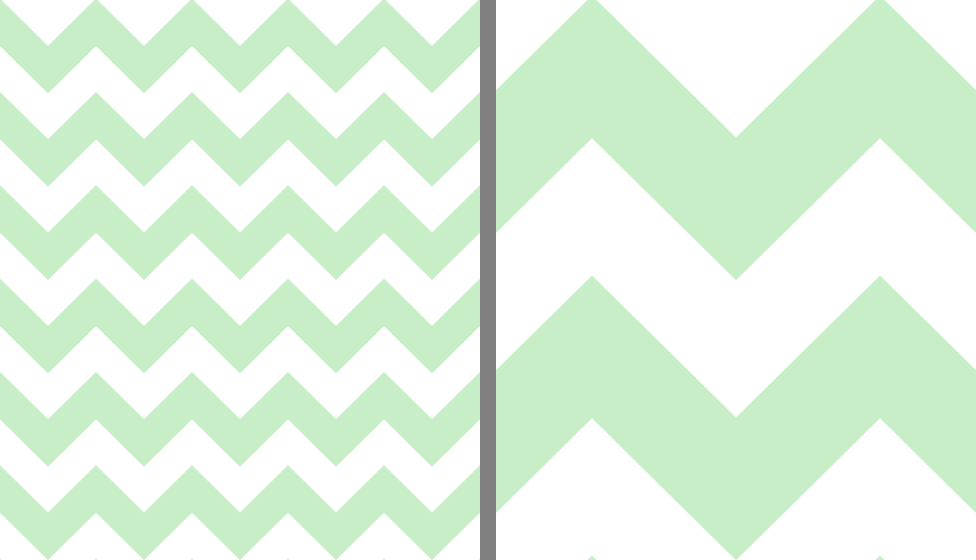
Left, the full canvas; right, a detail of the centre.
A Shadertoy shader for this pattern:

```glsl
// Mint green chevron stripes zigzagging across a white ground.

const vec2 REPEATS = vec2(5.0, 6.0);       // zigzags across, stripes down
const float ZIGZAG_HEIGHT = 0.507;         // in stripe periods
const float STRIPE_THICKNESS = 0.51;       // in stripe periods
const float STRIPE_OFFSET = 0.239;         // stripe centre at a peak, below the top
const vec3 MINT = vec3(0.782, 0.932, 0.78);
const vec3 WHITE = vec3(1.0);

// Triangle wave of period 1: 0 at whole numbers, 1 halfway between.
float triangleWave(float x) {
    return 1.0 - abs(2.0 * fract(x) - 1.0);
}

// Signed vertical distance to the nearest stripe, in stripe periods.
float chevronDistance(vec2 cell, float zigzagHeight, float thickness, float offset) {
    float centre = offset + zigzagHeight * triangleWave(cell.x);
    float fromCentre = abs(fract(cell.y - centre + 0.5) - 0.5);
    return fromCentre - 0.5 * thickness;
}

// Coverage of a shape with an edge softened over the given half width.
float softFill(float dist, float halfWidth) {
    return 1.0 - smoothstep(-halfWidth, halfWidth, dist);
}

void mainImage(out vec4 fragColor, in vec2 fragCoord) {
    // Cells count rightwards and downwards from the top left corner.
    vec2 uv = fragCoord / iResolution.xy;
    vec2 cell = vec2(uv.x, 1.0 - uv.y) * REPEATS;

    // Convert vertical distance to perpendicular distance in pixels.
    vec2 cellSize = iResolution.xy / REPEATS;
    float slope = 2.0 * ZIGZAG_HEIGHT * cellSize.y / cellSize.x;
    float dist = chevronDistance(cell, ZIGZAG_HEIGHT, STRIPE_THICKNESS, STRIPE_OFFSET);
    dist *= cellSize.y / sqrt(1.0 + slope * slope);

    fragColor = vec4(mix(WHITE, MINT, softFill(dist, 0.8)), 1.0);
}
```
